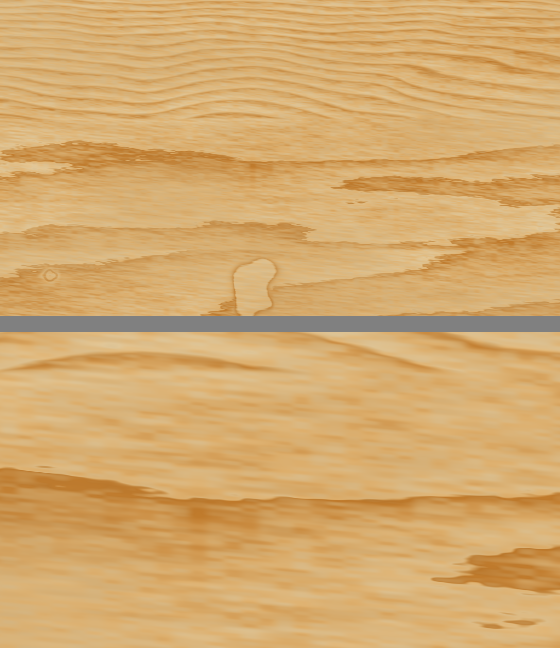
Top: the whole. Bottom: its middle third, enlarged.
A Shadertoy shader for this texture:

```glsl
const vec3 PALE = vec3(0.885, 0.768, 0.570);
const vec3 HONEY = vec3(0.845, 0.665, 0.410);
const vec3 AMBER = vec3(0.760, 0.515, 0.225);
const vec3 STRAW = vec3(0.825, 0.690, 0.475);

const float UPPER_SEAM = 0.62;
const float LOWER_SEAM = 0.205;
const float SEAM_SOFTNESS = 0.005;
const float FIBRE_TILT = -0.09;
const float FIBRE_CONTRAST = 0.27;
const float FEATHERING = 0.09;
const float BASE_TONE = 0.19;
const float BROAD_CONTRAST = 0.32;
const vec2 ISLAND = vec2(0.81, 0.085);
const vec2 ISLAND_SIZE = vec2(0.062, 0.085);
const vec2 KNOT = vec2(0.158, 0.128);
const float KNOT_RADIUS = 0.016;

float hash(vec2 p) {
    vec3 q = fract(p.xyx * 0.1031);
    q += dot(q, q.yzx + 33.33);
    return fract((q.x + q.y) * q.z);
}

float noise(vec2 p) {
    vec2 i = floor(p), f = fract(p);
    f = f * f * f * (f * (f * 6.0 - 15.0) + 10.0);
    return mix(mix(hash(i), hash(i + vec2(1, 0)), f.x),
               mix(hash(i + vec2(0, 1)), hash(i + vec2(1, 1)), f.x), f.y);
}

float fbm(vec2 p) {
    float sum = 0.0, amp = 0.55;
    for (int i = 0; i < 4; i++) {
        sum += amp * noise(p);
        p = mat2(0.98, 0.12, -0.12, 0.98) * p * 2.03 + 17.3;
        amp *= 0.42;
    }
    return sum;
}

// Growth height: each whole number is the sharp end of one ring
float upperRings(vec2 p) {
    float u = p.y - UPPER_SEAM;
    float sway = mix(1.0, 0.3, smoothstep(0.0, 0.34, u));
    u += sway * (0.11 * (noise(vec2(p.x * 2.6, p.y * 3.0) + 4.0) - 0.5) + 0.075 * p.x);
    u += 0.022 * (noise(p * vec2(6.0, 11.0)) - 0.5);
    return 21.0 * u + 32.0 * u * abs(u) + 3.0;
}

float middleRings(vec2 p) {
    return 3.2 * p.y + 2.1 * fbm(p * vec2(1.35, 7.0) + vec2(8.3, 2.1));
}

float lowerRings(vec2 p) {
    return 5.0 * (p.y - 0.21 * p.x) + 1.1 * fbm(p * vec2(1.8, 5.0) + 31.0);
}

// Pale early wood deepens slowly, then breaks off at a dark line
float ringTone(float height, float jitter, float fade, float lineSharpness, float softness) {
    float edge = min(softness + fwidth(height), 0.4);
    float f = fract(height + jitter);
    float tone = 0.56 * pow(f, fade) + 0.46 * pow(f, lineSharpness);
    return tone * (1.0 - smoothstep(1.0 - edge, 1.0, f));
}

void mainImage(out vec4 fragColor, in vec2 fragCoord) {
    vec2 p = fragCoord / iResolution.y;

    // Short fibres, slightly slanted, and longer streaks
    vec2 g = vec2(p.x, p.y - FIBRE_TILT * p.x);
    float fibre = noise(g * vec2(20.0, 180.0)) - 0.5;
    float fleck = noise(g * vec2(55.0, 270.0) + 71.0) - 0.5;
    float streak = noise(vec2(g.x * 3.5, p.y * 60.0) + 23.0) - 0.5;
    float jitter = FEATHERING * (fibre + 0.7 * fleck + 0.25 * streak);

    // Three joined boards
    float upper = ringTone(upperRings(p), jitter, 1.4, 4.0, 0.12);
    float middle = ringTone(middleRings(p), jitter, 1.1, 10.0, 0.03);
    float lower = ringTone(lowerRings(p), jitter, 1.2, 10.0, 0.03);

    // Pale island with a dark rim in the lower board
    vec2 d = (p - ISLAND) / ISLAND_SIZE;
    d += 0.9 * (vec2(noise(p * 13.0), noise(p * 13.0 + 40.0)) - 0.5);
    float rim = length(d) - 1.0 + 0.5 * jitter;
    float halo = 0.65 * exp(-7.0 * max(rim, 0.0));
    lower = mix(0.03, max(lower, halo + 0.25 * exp(-max(rim, 0.0))), smoothstep(-0.12, 0.02, rim));

    float wander = 0.012 * (noise(vec2(p.x * 3.0, 5.0)) - 0.5);
    float y = p.y + wander;
    float tone = mix(lower, middle, smoothstep(-SEAM_SOFTNESS, SEAM_SOFTNESS, y - LOWER_SEAM));
    tone = mix(tone, upper, smoothstep(-SEAM_SOFTNESS, SEAM_SOFTNESS, y - UPPER_SEAM));

    // Small knot
    vec2 k = (p - KNOT) * vec2(0.9, 1.0);
    float r = length(k) + 0.008 * (noise(p * 70.0) - 0.5);
    tone = mix(tone, 0.18, 1.0 - smoothstep(KNOT_RADIUS, KNOT_RADIUS * 2.2, r));
    tone += 0.5 * (1.0 - smoothstep(0.001, 0.006, abs(r - KNOT_RADIUS)));
    tone += 0.3 * (1.0 - smoothstep(0.002, 0.006, r));

    // Surface variation
    tone += BASE_TONE + FIBRE_CONTRAST * (fibre + 1.4 * fleck + 0.5 * streak);
    tone += BROAD_CONTRAST * (noise(p * vec2(1.7, 6.0) + 12.0) - 0.5);
    tone = clamp(tone, -0.1, 1.15);

    vec3 color = mix(PALE, HONEY, min(tone * 2.0, 1.0));
    color = mix(color, AMBER, max(tone * 2.0 - 1.0, 0.0));
    float weathering = smoothstep(0.4, 0.8, noise(p * vec2(2.0, 5.0) + 55.0));
    color = mix(color, STRAW, 0.3 * weathering);
    color *= 1.0 + 0.06 * fleck;
    fragColor = vec4(color, 1.0);
}
```
